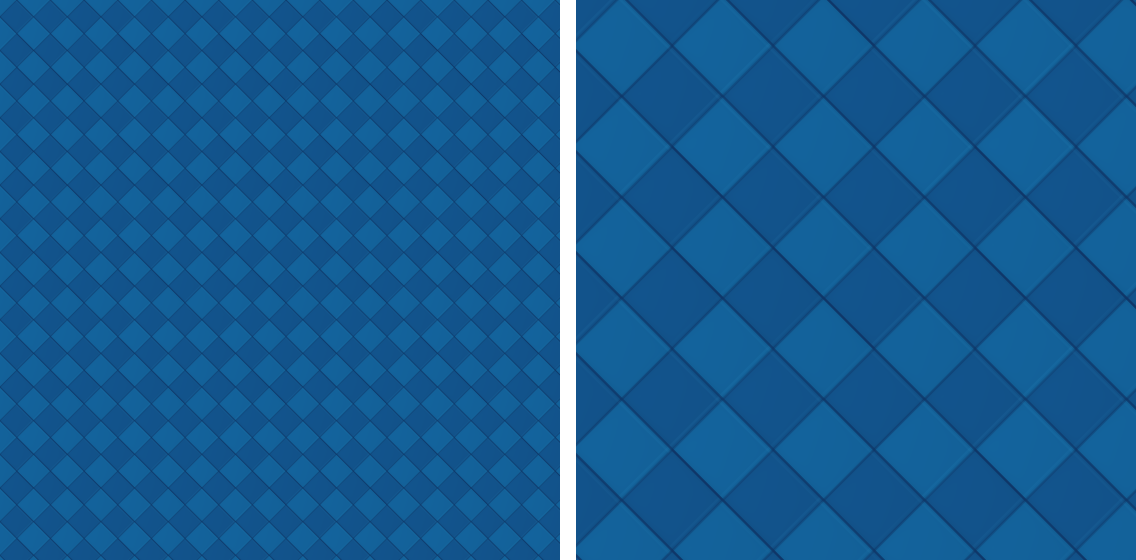
Left, the full canvas; right, a detail of the centre.
A WebGL 1 fragment shader for this pattern:

```glsl
precision highp float;

// A blue checkerboard of quilted diamonds divided by thin dark seams.
// Rotated coordinates turn the diamonds into unit cells; a hash that repeats
// every few diamonds varies the tone of the cells and the wear of the seams.

uniform vec2 u_resolution;

const float REPEATS = 16.64;       // diamonds across the canvas
const float TILE = 3.0;            // diamonds before the variation repeats
const float SEAM_HALF_WIDTH = 0.012;
const float RIDGE_OFFSET = 0.040;

const vec3 DARK_BLUE = vec3(0.070, 0.325, 0.545);
const vec3 LIGHT_BLUE = vec3(0.074, 0.385, 0.607);
const vec3 SEAM_BLUE = vec3(0.058, 0.205, 0.400);
const vec3 RIDGE_TINT = vec3(0.018, 0.036, 0.036);

float hash(vec2 p) {
  vec3 q = fract(vec3(p.xyx) * 0.1031);
  q += dot(q, q.yzx + 33.33);
  return fract((q.x + q.y) * q.z);
}

// Random value for a point on the diagonal axes, repeating with the tile.
float tileRandom(vec2 diagonal, float seed) {
  vec2 position = 0.5 * vec2(diagonal.x + diagonal.y, diagonal.x - diagonal.y);
  return hash(mod(position, TILE) * 4.0 + seed);
}

// Antialiased coverage of a band around zero.
float band(float offset, float halfWidth, float pixel) {
  return clamp(0.5 + (halfWidth - abs(offset)) / pixel, 0.0, 1.0);
}

// Signed distance to the nearest cell border on one diagonal axis.
float borderOffset(float axis) {
  return (fract(axis) - 0.5) * 0.70711;
}

// Blend weight of the light cells; cells meet exactly under the seams.
float checker(vec2 diagonal, float pixel) {
  vec2 wave = abs(fract(diagonal * 0.5) - 0.5) * 2.0 - 0.5;
  vec2 side = clamp(wave * 0.70711 / pixel, -0.5, 0.5) * 2.0;
  return 0.5 + 0.5 * side.x * side.y;
}

// Flat cell colour with a faint slope and a slight change from cell to cell.
vec3 diamond(vec2 diagonal, float pixel) {
  vec2 cell = floor(diagonal + 0.5);
  vec2 local = diagonal - cell;
  float tone = 1.0 + 0.016 * (tileRandom(cell, 1.0) - 0.5);
  tone -= 0.020 * (local.x + 0.5 * local.y);
  return mix(DARK_BLUE, LIGHT_BLUE, checker(diagonal, pixel)) * tone;
}

// Dark seam with a soft groove and a pale ridge beside it.
vec3 addSeam(vec3 colour, float offset, float strength, float wear, float pixel) {
  float groove = exp(-abs(offset) * 36.0) * 0.07;
  float ridge = band(offset + RIDGE_OFFSET, SEAM_HALF_WIDTH, pixel);
  float line = band(offset, SEAM_HALF_WIDTH, pixel);
  colour *= 1.0 - groove * strength;
  colour += RIDGE_TINT * ridge * wear * 0.7;
  return mix(colour, SEAM_BLUE, line * strength * mix(1.0, 0.65, wear));
}

void main() {
  vec2 uv = gl_FragCoord.xy / u_resolution.y;
  vec2 p = vec2(uv.x, 1.0 - uv.y) * REPEATS;
  float pixel = REPEATS / u_resolution.y;
  vec2 diagonal = vec2(p.x + p.y, p.x - p.y);

  // Midpoints of the nearest seam pieces carry their wear.
  vec2 cell = floor(diagonal + 0.5);
  vec2 border = floor(diagonal) + 0.5;
  float risingWear = tileRandom(vec2(border.x, cell.y), 5.0);
  float fallingWear = tileRandom(vec2(cell.x, border.y), 9.0);

  vec3 colour = diamond(diagonal, pixel);
  colour = addSeam(colour, borderOffset(diagonal.x), 0.50, risingWear, pixel);
  colour = addSeam(colour, borderOffset(diagonal.y), 0.95, fallingWear, pixel);
  gl_FragColor = vec4(colour, 1.0);
}
```
